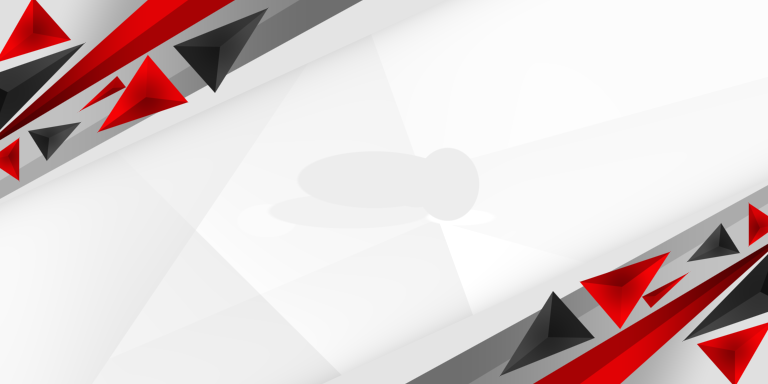
This background is drawn by a WebGL 1 fragment shader. Its source:

```glsl
precision highp float;
// Pale faceted backdrop with two opposite corners of diagonal bands and
// faceted gems. Half-plane distances build every straight shape, and one
// corner is mirrored through the centre to make the other.
uniform vec2 u_resolution;

const vec3 RED = vec3(0.93, 0.01, 0.02);
const vec3 COAL = vec3(0.30);

// Signed distance to the line a-b; y runs downward.
float side(vec2 p, vec2 a, vec2 b) {
  vec2 d = b - a, e = p - a;
  return (d.x * e.y - d.y * e.x) / length(d);
}

// Antialiased step at zero distance.
float cover(float d) {
  float px = 0.75 / u_resolution.y;
  return smoothstep(-px, px, d);
}

// Shade strongest at an edge, fading on its positive side.
float crease(float d, float width) {
  return cover(d) * exp(-max(d, 0.0) / width);
}

float ellipse(vec2 p, vec2 centre, vec2 radius) {
  return cover((1.0 - length((p - centre) / radius)) * min(radius.x, radius.y));
}

// Three-sided pyramid seen from above: peak m, shades of facets ab, bc, ca.
vec3 gem(vec3 under, vec2 p, vec2 a, vec2 b, vec2 c, vec2 m, vec3 shades, vec3 tint) {
  float turn = sign(side(c, a, b));
  float inside = turn * min(turn * side(p, a, b) * turn,
                 min(turn * side(p, b, c) * turn, turn * side(p, c, a) * turn));
  inside = min(turn * side(p, a, b), min(turn * side(p, b, c), turn * side(p, c, a)));
  float ra = turn * side(p, m, a), rb = turn * side(p, m, b), rc = turn * side(p, m, c);
  vec3 facets = vec3(cover(ra) * cover(-rb), cover(rb) * cover(-rc), cover(rc) * cover(-ra));
  float shade = dot(facets, shades) / max(dot(facets, vec3(1.0)), 0.01);
  shade *= mix(0.75, 1.08, smoothstep(0.0, 0.8, length(p - m) / length(a - m)));
  return mix(under, tint * shade, cover(inside));
}

// Nearly white folded planes and soft central patches.
float backdrop(vec2 p) {
  float v = mix(0.962, 0.99, smoothstep(0.5, 1.4, p.x));
  float fold = side(p, vec2(0.794, 0.177), vec2(0.24, 1.0));
  float cross = side(p, vec2(0.307, 0.398), vec2(0.89, 0.977));
  float spine = side(p, vec2(0.969, 0.096), vec2(1.229, 0.813));
  float ray = side(p, vec2(1.12, 0.578), vec2(0.339, 0.911));
  float beam = side(p, vec2(1.2, 0.42), vec2(2.0, 0.2));
  float tail = side(p, vec2(1.146, 0.578), vec2(1.406, 0.651));
  v += 0.025 * smoothstep(0.35, 0.0, p.x);
  v -= 0.045 * crease(fold, 0.22) * mix(0.5, 1.0, cover(cross));
  v += 0.03 * crease(-cross, 0.2) * cover(-fold);
  v -= 0.02 * crease(cross, 0.3) * cover(-fold);
  v -= 0.022 * crease(spine, 0.35) * cover(-fold);
  v -= 0.014 * crease(-ray, 0.3) * cover(spine) * cover(-fold);
  v -= 0.018 * crease(beam, 0.25) * cover(-spine) * cover(-tail);
  v += 0.02 * crease(-spine, 0.2) * cover(tail);
  v = mix(v, 0.984, ellipse(p, vec2(0.695, 0.575), vec2(0.077, 0.043)));
  v = mix(v, 0.948, ellipse(p, vec2(0.91, 0.55), vec2(0.21, 0.045)));
  v = mix(v, 1.0, ellipse(p, vec2(1.2, 0.566), vec2(0.088, 0.021)));
  v = mix(v, 0.93, ellipse(p, vec2(0.975, 0.468), vec2(0.2, 0.074)));
  v = mix(v, 0.93, ellipse(p, vec2(1.085, 0.475), vec2(0.08, 0.065)));
  return mix(v, 0.93, ellipse(p, vec2(1.166, 0.48), vec2(0.082, 0.095)));
}

// Diagonal bands: pale rim, grey ramp and red blade.
vec3 bands(vec3 under, vec2 p) {
  float rim = side(p, vec2(1.161, 0.0), vec2(0.0, 0.531));
  float inner = side(p, vec2(0.945, 0.0), vec2(0.0, 0.518));
  float seam = side(p, vec2(0.78, 0.0), vec2(0.0, 0.47));
  float low = side(p, vec2(0.612, 0.0), vec2(0.0, 0.365));
  float ridge = side(p, vec2(0.49, 0.0), vec2(0.0, 0.355));
  float high = side(p, vec2(0.385, 0.0), vec2(0.0, 0.345));
  vec3 col = under * (1.0 - 0.1 * exp(min(rim, 0.0) / 0.035));
  col = mix(col, vec3(0.895), cover(rim));
  float grey = mix(0.76, 0.52, smoothstep(0.1, 0.85, p.x));
  grey -= 0.09 * cover(-seam);
  col = mix(col, vec3(grey), cover(inner));
  float blade = mix(0.42, 0.95, smoothstep(0.0, 0.4, p.x));
  col = mix(col, RED * blade * mix(0.74, 1.0, cover(ridge)), cover(low));
  float wash = mix(0.88, 0.66, smoothstep(0.15, 0.38, p.x + 0.4 * p.y));
  return mix(col, vec3(wash), cover(high));
}

// Gems scattered over one corner.
vec3 gems(vec3 col, vec2 p) {
  col = gem(col, p, vec2(0.086, -0.008), vec2(0.185, 0.104), vec2(-0.013, 0.164),
            vec2(0.086, 0.086), vec3(0.72, 0.88, 0.95), RED);
  col = gem(col, p, vec2(0.221, 0.112), vec2(-0.05, 0.205), vec2(-0.026, 0.365),
            vec2(0.02, 0.24), vec3(0.85, 0.3, 0.55), COAL);
  col = gem(col, p, vec2(0.451, 0.12), vec2(0.698, 0.021), vec2(0.56, 0.242),
            vec2(0.573, 0.122), vec3(0.65, 0.85, 0.4), COAL);
  col = gem(col, p, vec2(0.385, 0.143), vec2(0.49, 0.266), vec2(0.255, 0.344),
            vec2(0.38, 0.253), vec3(0.9, 0.68, 0.96), RED);
  col = gem(col, p, vec2(0.208, 0.289), vec2(0.305, 0.198), vec2(0.328, 0.227),
            vec2(0.294, 0.229), vec3(0.95, 0.9, 0.7), RED);
  col = gem(col, p, vec2(0.073, 0.341), vec2(0.211, 0.318), vec2(0.122, 0.419),
            vec2(0.128, 0.359), vec3(0.75, 0.9, 0.45), COAL);
  return gem(col, p, vec2(0.05, 0.359), vec2(0.05, 0.471), vec2(-0.031, 0.417),
             vec2(0.021, 0.406), vec3(0.7, 0.85, 0.95), RED);
}

void main() {
  vec2 uv = gl_FragCoord.xy / u_resolution;
  vec2 p = vec2(2.0 * uv.x, 1.0 - uv.y);
  vec2 corner = uv.x < uv.y ? p : vec2(2.0, 1.0) - p;
  vec3 col = bands(vec3(backdrop(p)), corner);
  gl_FragColor = vec4(gems(col, corner), 1.0);
}
```
